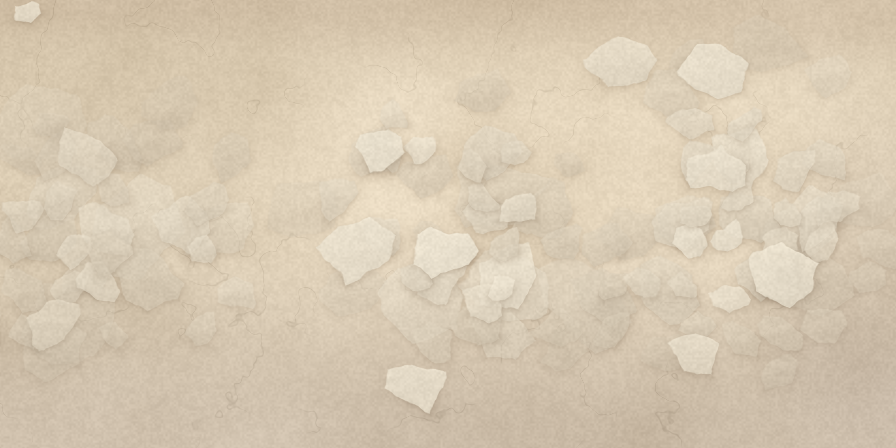
Reproduce this texture procedurally as a Shadertoy shader.

```glsl
// Pale torn paper flakes scattered in soft clusters over warm, grainy parchment.

float hash(vec2 p) {
    vec3 q = fract(vec3(p.xyx) * 0.1031);
    q += dot(q, q.yzx + 33.33);
    return fract((q.x + q.y) * q.z);
}

float noise(vec2 p) {
    vec2 i = floor(p), f = fract(p);
    f = f * f * (3.0 - 2.0 * f);
    return mix(mix(hash(i), hash(i + vec2(1, 0)), f.x),
               mix(hash(i + vec2(0, 1)), hash(i + vec2(1, 1)), f.x), f.y);
}

float fbm(vec2 p) {
    float sum = 0.0, amp = 0.5;
    for (int i = 0; i < 5; i++) {
        sum += amp * noise(p);
        p = mat2(1.6, 1.2, -1.2, 1.6) * p + 7.3;
        amp *= 0.5;
    }
    return sum;
}

// Soft elliptical spot: 1 at the centre, 0 outside.
float spot(vec2 p, vec2 centre, vec2 radius) {
    return 1.0 - smoothstep(0.35, 1.15, length((p - centre) / radius));
}

// How thickly the flakes lie.
float density(vec2 p) {
    float d = 0.72 * spot(p, vec2(0.25, 0.48), vec2(0.48, 0.30));
    d = max(d, spot(p, vec2(1.01, 0.50), vec2(0.38, 0.36)));
    d = max(d, spot(p, vec2(1.64, 0.54), vec2(0.34, 0.40)));
    d = max(d, 0.75 * spot(p, vec2(1.30, 0.46), vec2(0.38, 0.28)));
    d *= 1.0 - 0.9 * spot(p, vec2(0.92, 0.54), vec2(0.13, 0.10));
    d *= 1.0 - 0.9 * spot(p, vec2(1.37, 0.58), vec2(0.17, 0.15));
    return d * (1.0 - 0.8 * spot(p, vec2(1.25, 0.75), vec2(0.14, 0.09)));
}

// Irregular seven-sided outline, in units of the flake radius.
float flakeDistance(vec2 q, vec2 seed) {
    float d = -1.0;
    for (int k = 0; k < 7; k++) {
        vec2 s = seed + float(k) * vec2(3.7, 1.9);
        float a = (float(k) + 0.7 * hash(s)) * 0.898;
        d = max(d, dot(q, vec2(cos(a), sin(a))) - 0.68 - 0.3 * hash(s + 5.1));
    }
    return d;
}

// Lays one flake on the surface: shadow below, tinted body, worn rim.
void layFlake(inout vec3 col, vec2 p, vec2 centre, float radius,
              float tilt, float glow, float opacity, vec2 seed) {
    vec2 v = p - centre;
    if (length(v) > radius * 1.7) return;
    float c = cos(tilt), s = sin(tilt);
    vec2 q = mat2(c, -s, s, c) * v / radius;
    q.y *= 1.3;
    float d = flakeDistance(q, seed) * radius;
    float aa = 1.0 / iResolution.y;
    float below = smoothstep(-0.5, 0.8, dot(normalize(v + 1e-5), vec2(0.25, -0.97)));
    float shade = exp(-max(d, 0.0) * 110.0) * (0.2 + 0.8 * below);
    col *= 1.0 - vec3(0.13, 0.15, 0.17) * shade * opacity;

    vec3 tone = mix(vec3(0.835, 0.785, 0.700), vec3(0.925, 0.892, 0.820), glow);
    tone *= 1.0 + 0.05 * (fbm(p * 13.0 + seed) - 0.5) + 0.012 * v.y / radius;
    float rim = exp(-abs(d + 0.004) * 380.0);
    tone += rim * mix(0.018, -0.010, below);
    col = mix(col, tone, opacity * (1.0 - smoothstep(-aa, aa, d)));
}

// One jittered grid of flakes.
void scatter(inout vec3 col, vec2 p, float size, float opacity, float salt) {
    vec2 cell = floor(p / size);
    for (int j = -1; j <= 1; j++)
    for (int i = -1; i <= 1; i++) {
        vec2 id = cell + vec2(i, j);
        vec2 seed = id + salt;
        vec2 centre = (id + 0.5 + 0.6 * (vec2(hash(seed), hash(seed + 41.0)) - 0.5)) * size;
        float amount = density(centre);
        if (hash(seed + 17.0) > amount * 1.15) continue;
        float glow = hash(seed + 29.0) * 0.65 + 0.4 * smoothstep(0.5, 1.0, amount) - 0.05;
        layFlake(col, p, centre, size * (0.40 + 0.20 * hash(seed + 53.0)),
                 hash(seed + 71.0) * 2.0 - 1.0, glow,
                 opacity * (0.45 + 0.55 * amount), seed);
    }
}

void mainImage(out vec4 fragColor, in vec2 fragCoord) {
    vec2 p = fragCoord / iResolution.y;

    // Parchment: warm above, greyer below, darker at the borders.
    float cloud = fbm(p * 3.5 + 2.0);
    vec3 col = mix(vec3(0.795, 0.735, 0.655), vec3(0.865, 0.805, 0.705), smoothstep(0.0, 0.55, p.y));
    col += 0.12 * (cloud - 0.48) * vec3(0.9, 1.0, 1.1);
    col -= vec3(0.055, 0.065, 0.065) * smoothstep(0.82, 1.0, p.y + 0.15 * (cloud - 0.5));
    col += 0.035 * spot(p, vec2(1.25, 0.55), vec2(0.85, 0.50));
    col -= vec3(0.025, 0.025, 0.015) * spot(p, vec2(2.0, 0.35), vec2(0.35, 0.45));

    // Hairline cracks.
    float crack = abs(fbm(p * 5.0 + 19.0) - 0.48);
    col -= 0.05 * (1.0 - smoothstep(0.0, 0.007, crack)) * smoothstep(0.45, 0.65, noise(p * 8.0));

    // Ragged edges, then small flakes over large ones.
    vec2 torn = p + 0.030 * (vec2(fbm(p * 17.0), fbm(p * 17.0 + 9.0)) - 0.48);
    scatter(col, torn, 0.21, 0.55, 11.0);
    scatter(col, torn, 0.145, 0.75, 83.0);
    scatter(col, torn, 0.100, 0.80, 137.0);

    // Leading flakes: centre, radius, glow.
    vec4 leading[12] = vec4[12](
        vec4(0.85, 0.67, 0.070, 0.95), vec4(0.79, 0.44, 0.092, 0.90),
        vec4(0.99, 0.44, 0.082, 1.00), vec4(0.93, 0.14, 0.072, 0.85),
        vec4(1.59, 0.84, 0.085, 0.90), vec4(1.38, 0.86, 0.080, 0.75),
        vec4(1.60, 0.62, 0.080, 0.85), vec4(1.74, 0.40, 0.092, 0.90),
        vec4(1.55, 0.21, 0.068, 0.75), vec4(0.11, 0.28, 0.072, 0.50),
        vec4(0.19, 0.65, 0.080, 0.55), vec4(0.06, 0.97, 0.038, 0.85));
    for (int i = 0; i < 12; i++) {
        vec4 f = leading[i];
        vec2 seed = vec2(float(i) * 5.3, 211.0);
        layFlake(col, torn, f.xy, f.z, hash(seed) - 0.5, f.w, 0.5 + 0.4 * f.w, seed);
    }

    // Paper fibre and fine grain.
    col += 0.045 * (noise(p * 210.0) - 0.5) + 0.035 * (fbm(p * 60.0) - 0.48);
    fragColor = vec4(clamp(col, 0.0, 1.0), 1.0);
}
```
